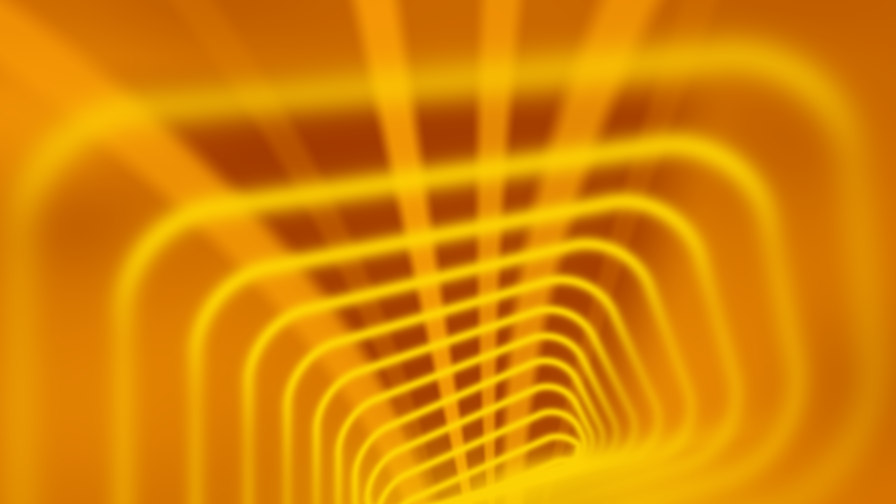
A WebGL 1 fragment shader for this background:

```glsl
precision highp float;
// Glowing amber tunnel of rounded, tilted ribs crossed by soft converging beams.

uniform vec2 u_resolution;

const vec3 EMBER = vec3(0.61, 0.19, 0.00);
const vec3 RUST = vec3(0.72, 0.33, 0.00);
const vec3 AMBER = vec3(0.88, 0.49, 0.00);
const vec3 ORANGE = vec3(0.97, 0.60, 0.02);
const vec3 YELLOW = vec3(0.99, 0.82, 0.01);
const float RIB_COUNT = 13.0;

float hash(vec2 p) {
  return fract(sin(dot(p, vec2(41.3, 289.1))) * 4375.85);
}

float noise(vec2 p) {
  vec2 cell = floor(p);
  vec2 f = fract(p);
  f = f * f * (3.0 - 2.0 * f);
  float low = mix(hash(cell), hash(cell + vec2(1.0, 0.0)), f.x);
  float high = mix(hash(cell + vec2(0.0, 1.0)), hash(cell + 1.0), f.x);
  return mix(low, high, f.y);
}

float bell(float x) {
  return exp(-x * x);
}

// Elliptical glow around a centre.
float glow(vec2 p, vec2 centre, vec2 size) {
  vec2 q = (p - centre) / size;
  return exp(-dot(q, q));
}

// Horizontal position of a bowed path at a drop below the top edge.
float path(float drop, float start, float end, float bow) {
  return mix(start, end, drop) + bow * drop * (1.0 - drop);
}

// Flat-topped soft beam that narrows on its way down.
float beam(vec2 p, float start, float end, float bow, float wide, float thin) {
  float drop = 1.0 - p.y;
  float halfWidth = mix(wide, thin, drop);
  float d = abs(p.x - path(drop, start, end, bow));
  return 1.0 - smoothstep(halfWidth * 0.4, halfWidth * 1.3, d);
}

// Light of one rib; larger indices lie deeper in the tunnel.
float rib(vec2 p, float i) {
  float drop = 1.0 - p.y;
  float dx = p.x - 0.936 + 0.046 * exp(-i);
  float halfWidth = 0.13 + 0.72 * exp(-0.28 * i);
  float top = 0.162 + 0.0544 * i + 0.2315 * (1.0 - exp(-0.8 * i));
  float bottom = 0.985 + 0.22 * exp(-0.6 * i);
  float slope = min(0.09 + 0.05 * i, 0.45);
  float lean = min(0.10 + 0.09 * i, 0.50);
  float radius = 0.05 + 0.19 * exp(-0.35 * i);
  float thickness = 0.0085 + 0.038 * exp(-0.55 * i);

  // Signed distances to the four sides, joined with round corners.
  float roof = (top - slope * dx - drop) / sqrt(1.0 + slope * slope);
  float ground = (drop - bottom + 0.3 * dx) / 1.044;
  float right = (dx - halfWidth - lean * (drop - 0.8)) / sqrt(1.0 + lean * lean);
  float left = -dx - halfWidth;
  vec2 q = vec2(max(left, right), max(roof, ground)) + radius;
  float d = min(max(q.x, q.y), 0.0) + length(max(q, 0.0)) - radius;

  float strength = mix(0.40, 0.88, smoothstep(-0.26, -0.02, roof));
  strength *= 1.0 - 0.32 * exp(-1.5 * i);
  return strength * (bell(d / thickness) + 0.09 * bell(d / (thickness * 3.0)));
}

// Mottled walls around a dark central hollow.
vec3 walls(vec2 p) {
  float drop = 1.0 - p.y;
  float mottle = noise(p * vec2(2.6, 3.4) + 4.0);
  vec3 col = mix(RUST, AMBER, 0.30 + 0.40 * mottle + 0.25 * smoothstep(0.1, 0.7, drop));

  // Shaded stretches of ceiling and wall.
  col = mix(col, RUST, 0.70 * glow(p, vec2(1.72, 0.24), vec2(0.16, 0.18)));
  col = mix(col, RUST, 0.60 * glow(p, vec2(1.55, 0.72), vec2(0.18, 0.14)));
  col = mix(col, RUST, 0.75 * glow(p, vec2(0.14, 0.57), vec2(0.15, 0.12)));
  col = mix(col, RUST, 0.70 * glow(p, vec2(0.45, 1.0), vec2(0.30, 0.12)));
  col = mix(col, RUST, 0.70 * glow(p, vec2(1.55, 1.0), vec2(0.35, 0.10)));

  float leftEdge = path(drop, -0.04, 0.82, 0.56);
  float rightEdge = 1.42 - 0.22 * drop;
  float hollow = smoothstep(leftEdge - 0.02, leftEdge + 0.06, p.x)
    * (1.0 - smoothstep(rightEdge - 0.10, rightEdge + 0.08, p.x))
    * smoothstep(0.10, 0.25, drop);
  return mix(col, EMBER, 0.97 * hollow);
}

void main() {
  vec2 p = gl_FragCoord.xy / u_resolution.y;
  p.x *= 1.7778 * u_resolution.y / u_resolution.x;
  vec3 col = walls(p);

  // Converging beams, from the broad left sweep to the faint right streak.
  col = mix(col, ORANGE, 0.75 * beam(p, -0.09, 0.83, 0.56, 0.12, 0.030));
  col = mix(col, AMBER, 0.32 * beam(p, 0.38, 0.86, 0.25, 0.05, 0.012));
  col = mix(col, ORANGE, 0.92 * beam(p, 0.745, 0.93, 0.0, 0.050, 0.010));
  col = mix(col, ORANGE, 0.78 * beam(p, 0.995, 0.975, -0.06, 0.044, 0.008));
  col = mix(col, ORANGE, 0.78 * beam(p, 1.25, 1.02, -0.23, 0.066, 0.020));
  col = mix(col, AMBER, 0.28 * beam(p, 1.39, 1.08, -0.05, 0.04, 0.008));

  // Broad pools of light.
  col = mix(col, ORANGE, 0.75 * glow(p, vec2(0.02, 0.78), vec2(0.26, 0.15)));
  col = mix(col, ORANGE, 0.45 * glow(p, vec2(1.33, 0.22), vec2(0.15, 0.22)));
  col = mix(col, ORANGE, 0.35 * glow(p, vec2(0.15, 0.18), vec2(0.30, 0.20)));
  col = mix(col, YELLOW, 0.40 * glow(p, vec2(0.86, 0.0), vec2(0.26, 0.13)));

  // Bright sloping floor with a lit rim.
  float floorLine = 0.03 + 0.22 * (p.x - 0.95);
  float floorSpan = smoothstep(0.85, 1.05, p.x) * (1.0 - smoothstep(1.15, 1.60, p.x));
  float floorLight = 1.0 - smoothstep(floorLine - 0.01, floorLine + 0.04, p.y);
  float rim = bell((p.y - floorLine) / 0.035);
  col = mix(col, YELLOW, floorSpan * max(0.58 * floorLight, 0.80 * rim));

  for (float i = 0.0; i < RIB_COUNT; i++) {
    col = mix(col, YELLOW, clamp(rib(p, i), 0.0, 1.0));
  }
  gl_FragColor = vec4(col, 1.0);
}
```
